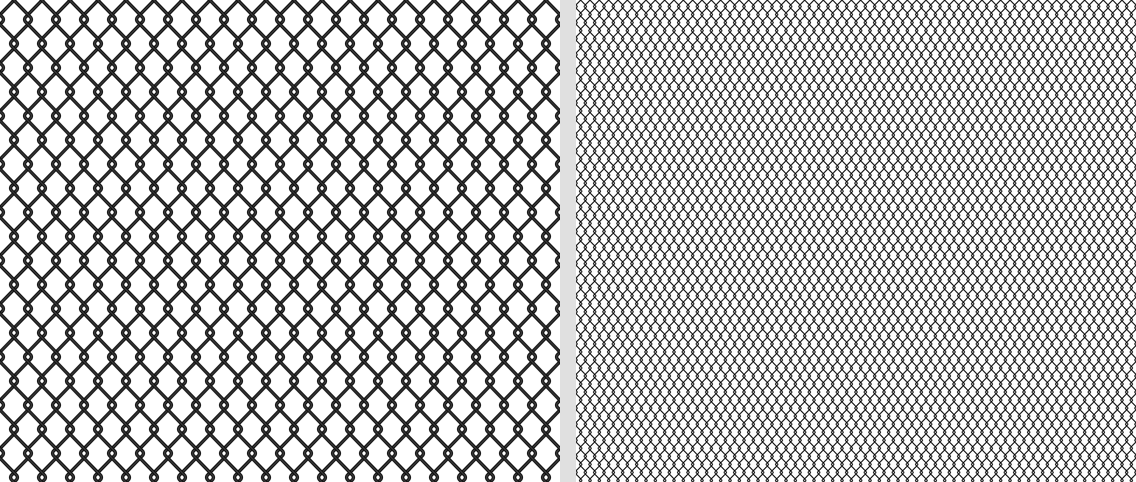
Left: one tile. Right: repeated 3 by 3.
This pattern is drawn by a WebGL 2 fragment shader. Its source:

```glsl
#version 300 es
precision highp float;
// Chain-link fence: dark zigzag wires hooked together in a staggered lattice on white.

#define COLUMNS 20.0        // knots across
#define ROW_PAIRS 10.0      // pairs of staggered knot rows down
#define ROW_HEIGHT 0.859375 // row spacing, in column widths
#define ROW_PHASE 0.19      // height of the lowest row, in rows
#define HOOK_RADIUS 0.12    // centre line of the bend at a knot
#define HALF_WIDTH 0.060    // half the wire thickness
#define SHEEN_WIDTH 0.030   // half the width of the highlight
#define EDGE_SOFTNESS 0.7   // half the edge blend, in output pixels

uniform vec2 u_resolution;
out vec4 outColor;

const vec3 BACKGROUND = vec3(1.0);
const vec3 WIRE_DARK = vec3(0.06);
const vec3 WIRE_SHEEN = vec3(0.21);

// Offset from the nearest knot of one rectangular sublattice.
vec2 toKnot(vec2 p, vec2 origin) {
  vec2 period = vec2(1.0, 2.0 * ROW_HEIGHT);
  vec2 cell = (p - origin) / period;
  return (cell - floor(cell + 0.5)) * period;
}

// Diamond metric that splits the plane evenly between knots.
float diamond(vec2 q) {
  return 2.0 * abs(q.x) + abs(q.y) / ROW_HEIGHT;
}

// Signed offset from the centre line of a wire that comes in from the left,
// bends round the right of the knot and leaves to the left.
float hookOffset(vec2 q) {
  q.y = abs(q.y);
  vec2 linkMiddle = vec2(-0.25, 0.5 * ROW_HEIGHT);
  float angle = atan(linkMiddle.y, linkMiddle.x)
              - acos(HOOK_RADIUS / length(linkMiddle));
  vec2 normal = vec2(cos(angle), sin(angle));
  vec2 along = vec2(-normal.y, normal.x);
  float reach = dot(q, along) < 0.0 ? length(q) : dot(q, normal);
  return reach - HOOK_RADIUS;
}

// Paint a round wire over the colour below it.
vec3 paintWire(vec3 below, float offset, float blend) {
  float d = abs(offset);
  float sheen = 1.0 - smoothstep(0.2 * SHEEN_WIDTH, SHEEN_WIDTH + 0.5 * blend, d);
  float cover = 1.0 - smoothstep(-blend, blend, d - HALF_WIDTH);
  return mix(below, mix(WIRE_DARK, WIRE_SHEEN, sheen), cover);
}

void main() {
  // Canvas measured in column widths.
  vec2 size = vec2(COLUMNS, 2.0 * ROW_PAIRS * ROW_HEIGHT);
  vec2 p = gl_FragCoord.xy / u_resolution * size;
  float blend = EDGE_SOFTNESS * max(size.x / u_resolution.x, size.y / u_resolution.y);

  // Nearest knot of the two staggered sublattices.
  vec2 a = toKnot(p, vec2(0.5, ROW_PHASE * ROW_HEIGHT));
  vec2 b = toKnot(p, vec2(0.0, (ROW_PHASE + 1.0) * ROW_HEIGHT));
  vec2 q = diamond(a) < diamond(b) ? a : b;

  // The two hooks swap over and under between the top and bottom crossings.
  float side = q.y > 0.0 ? 1.0 : -1.0;
  float upper = hookOffset(vec2(q.x * side, q.y));
  float lower = hookOffset(vec2(-q.x * side, q.y));
  vec3 color = paintWire(BACKGROUND, lower, blend);
  color = paintWire(color, upper, blend);
  outColor = vec4(color, 1.0);
}
```
